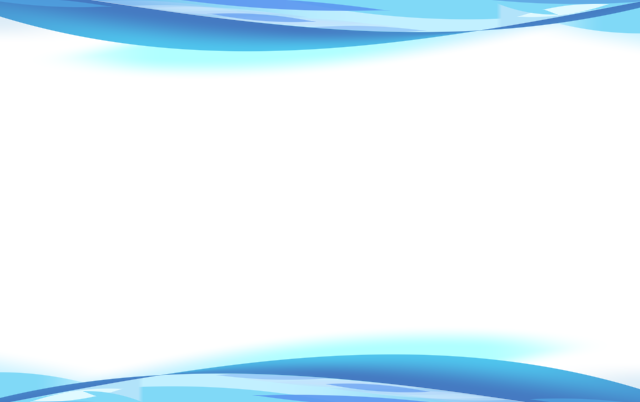
Write a Shadertoy shader that draws this background.

```glsl
// Two mirrored sets of flowing blue ribbons framing a white field.

float hash(float n) {
    n = fract(n * 0.1031);
    n *= n + 33.33;
    return fract(n * (n + n));
}

// Cubic Bernstein curve over x in 0..1
float curve(float x, vec4 h) {
    float r = 1.0 - x;
    return dot(h, vec4(r * r * r, 3.0 * r * r * x, 3.0 * r * x * x, x * x * x));
}

// Antialiased coverage; distances are percent of canvas height
float fill(float inside) {
    return clamp(0.5 + inside * iResolution.y / 130.0, 0.0, 1.0);
}

// Thin sloped lens, pointed at both ends
float lens(vec2 q, vec2 center, float slope, vec2 radius) {
    float t = (q.x - center.x) / radius.x;
    float halfWidth = radius.y * (1.0 - t * t);
    return fill(halfWidth - abs(q.y - center.y - slope * (q.x - center.x)));
}

// q.x runs along the border, q.y is the depth inward from it
vec3 border(vec2 q) {
    float x = q.x, d = q.y;
    vec3 sky = vec3(0.50, 0.85, 0.97);
    vec3 pale = vec3(0.76, 0.94, 1.0);
    vec3 deep = vec3(0.27, 0.48, 0.76);
    vec3 periwinkle = vec3(0.36, 0.59, 0.94);
    float outer = curve(x, vec4(4.1, 20.3, 10.6, 0.4));
    float inner = curve(x, vec4(-3.5, 4.5, 14.7, 1.9));
    float low = max(outer, inner), high = min(outer, inner);
    vec3 col = vec3(1.0);

    // Faint corner veils
    col = mix(col, vec3(0.87, 0.93, 0.97),
              smoothstep(11.0, 5.0, d) * smoothstep(0.16, 0.0, x));
    float veil = 14.2 - 28.0 * (1.0 - x);
    col = mix(col, vec3(0.80, 0.95, 1.0),
              smoothstep(veil, veil - 7.0, d) * smoothstep(0.74, 0.95, x));

    // Cyan glow under the main ribbon
    float glowEdge = curve(x, vec4(15.5, 25.6, 17.7, 2.5));
    float glow = smoothstep(glowEdge, glowEdge - 5.5, d)
               * smoothstep(0.02, 0.26, x)
               * smoothstep(-1.0, 3.0, d - 15.5 + 28.0 * x);
    vec3 glowColor = mix(vec3(0.69, 1.0, 1.0), vec3(0.78, 0.94, 1.0),
                         smoothstep(0.5, 0.8, x));
    col = mix(col, glowColor, glow);

    // Sky patch beyond the crossing
    float patchEdge = 8.3 - 150.0 * (1.0 - x) * (1.0 - x);
    col = mix(col, mix(sky, pale, smoothstep(0.95, 0.84, x)),
              fill(patchEdge - d) * smoothstep(0.83, 0.88, x));

    // Layered sheets between the border and the ribbon
    vec3 sheet = mix(vec3(0.40, 0.68, 0.91), pale, smoothstep(0.14, 0.50, x));
    sheet = mix(sheet, sky, 0.5 * smoothstep(0.5, 3.0, high - d) * smoothstep(0.6, 0.3, x));
    for (float i = 1.0; i < 9.0; i++) {
        vec2 center = vec2(0.20 + 0.045 * i, 0.4 + 0.75 * i + hash(i * 7.3));
        vec3 tint = mix(periwinkle, vec3(0.88, 0.96, 1.0), hash(i * 3.7 + 2.0));
        float shape = lens(q, center, 10.0 - i, vec2(0.10, 0.5 + 0.5 * hash(i * 5.1)));
        sheet = mix(sheet, tint, 0.45 * shape);
    }
    sheet = mix(sheet, periwinkle, 0.65 * lens(q, vec2(0.41, 4.4), 12.0, vec2(0.08, 0.8)));
    float skyEdge = 4.8 - 60.0 * (x - 0.73) * (x - 0.73);
    sheet = mix(sheet, sky, fill(skyEdge - d));
    sheet = mix(sheet, periwinkle, 0.9 * lens(q, vec2(0.43, 1.0), 9.0, vec2(0.17, 1.2)));

    // Bright facets near the far corner
    sheet = mix(sheet, vec3(0.70, 0.89, 0.98), fill(d - 1.0 + 30.0 * (0.80 - x)) * fill(40.0 * (x - 0.78)));
    sheet = mix(sheet, vec3(0.88, 0.98, 1.0), lens(q, vec2(0.88, 2.6), -22.0, vec2(0.07, 1.1)));
    sheet = mix(sheet, sky, lens(q, vec2(0.82, 2.0), 32.0, vec2(0.05, 0.9)));
    sheet = mix(sheet, vec3(0.36, 0.63, 0.88), 0.8 * lens(q, vec2(0.90, 0.0), 0.0, vec2(0.13, 1.0)));
    col = mix(col, sheet, fill(high - d));

    // Main ribbon, pinched where its edges cross
    float across = clamp((d - high) / max(low - high, 0.01), 0.0, 1.0);
    float light = smoothstep(0.1, 1.0, across) * smoothstep(-0.22, 0.25, x);
    light = mix(light, 0.25 + 0.5 * light, smoothstep(0.45, 0.65, x));
    light *= 1.0 - 0.85 * smoothstep(0.68, 0.80, x);
    vec3 ribbon = mix(deep, vec3(0.31, 0.77, 0.93), light);
    ribbon = mix(ribbon, vec3(0.32, 0.66, 0.90),
                 0.7 * lens(q, vec2(0.07, 0.6), 10.0, vec2(0.10, 0.9)));
    return mix(col, ribbon, fill(d - high) * fill(low - d));
}

void mainImage(out vec4 fragColor, in vec2 fragCoord) {
    vec2 p = fragCoord / iResolution.xy;
    // The lower border is the upper one turned half around
    vec2 q = p.y > 0.5 ? vec2(p.x, 100.0 * (1.0 - p.y))
                       : vec2(1.0 - p.x, 100.0 * p.y + 0.9);
    fragColor = vec4(border(q), 1.0);
}
```
